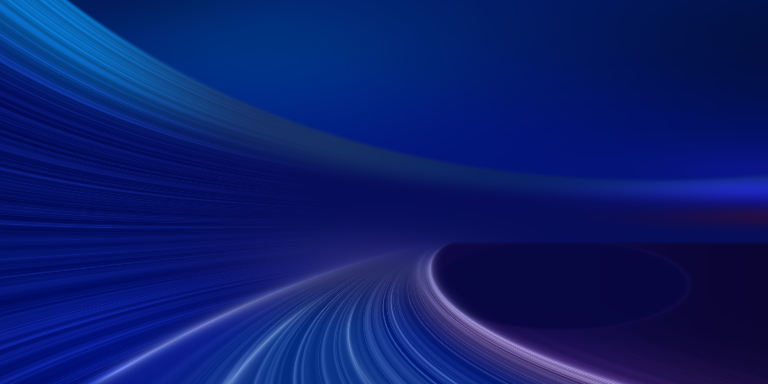
Reproduce this background procedurally as a WebGL 1 fragment shader.

```glsl
precision highp float;

uniform vec2 u_resolution;

float hash(float n) {
  return fract(sin(n * 127.1) * 43758.5453);
}

float noise(float x) {
  float i = floor(x), f = fract(x);
  return mix(hash(i), hash(i + 1.0), f * f * (3.0 - 2.0 * f));
}

// Layered fine lines running along constant values of v
float streaks(float v) {
  float sum = 0.0, freq = 26.0, gain = 0.4;
  for (int i = 0; i < 4; i++) {
    sum += gain * pow(noise(v * freq + float(i) * 19.3), 4.0);
    freq *= 2.0;
    gain *= 0.95;
  }
  return sum;
}

float glow(vec2 p, vec2 center, vec2 size) {
  vec2 d = (p - center) / size;
  return exp(-dot(d, d));
}

float ribbonEdge(float x) {
  float d = (1.7 - x) * (1.7 - x);
  return 0.535 + 0.156 * d + 0.0196 * d * d;
}

vec3 sky(vec2 p) {
  vec3 c = mix(vec3(0.01, 0.075, 0.47), vec3(0.01, 0.1, 0.4), smoothstep(0.6, 0.95, p.y));
  c += vec3(-0.01, 0.1, 0.1) * glow(p, vec2(0.68, 0.84), vec2(0.5, 0.22));
  c *= 1.0 - 0.35 * glow(p, vec2(2.05, 0.87), vec2(0.5, 0.25));
  c *= 1.0 - 0.2 * glow(p, vec2(0.3, 1.03), vec2(0.3, 0.1));
  return c + vec3(0.03, 0.01, 0.1) * glow(p, vec2(2.0, 0.56), vec2(0.3, 0.06));
}

// Sweeping ribbon and the fan of streaks beneath it
vec3 sweep(vec2 p, float edge) {
  float v = (p.y - 0.41) / (edge - 0.41);
  float left = 1.0 - smoothstep(0.1, 1.0, p.x);
  vec3 c = mix(vec3(0.025, 0.05, 0.35), vec3(0.02, 0.075, 0.42), left);
  c += vec3(0.0, 0.02, 0.14) * glow(p, vec2(0.35, 0.05), vec2(0.5, 0.25));

  float lines = streaks(v + 0.02 * sin(p.x * 3.0));
  c += vec3(0.09, 0.16, 0.38) * (lines - 0.26) * left;

  vec3 tint = mix(vec3(0.03, 0.42, 0.74), vec3(0.1, 0.22, 0.47), smoothstep(0.15, 0.7, p.x));
  tint = mix(tint, vec3(0.04, 0.15, 0.46), smoothstep(0.8, 1.4, p.x));
  float body = smoothstep(0.46, 0.86, v);
  c = mix(c, tint * (0.86 + 0.5 * lines * left), body);

  // Violet light and red trace at the far right
  c += vec3(0.09, 0.06, 0.38) * glow(p, vec2(2.05, 0.505), vec2(0.42, 0.036));
  c += vec3(0.12, 0.0, -0.1) * glow(p, vec2(2.08, 0.435), vec2(0.35, 0.025));
  return c;
}

// Dark floor with an oval disk, tinted beside the road
vec3 ground(vec2 p, float side) {
  vec3 c = mix(vec3(0.05, 0.03, 0.27), vec3(0.04, 0.02, 0.2), smoothstep(1.4, 2.0, p.x));
  float low = 1.0 - smoothstep(0.0, 0.23, p.y);
  float lines = streaks(side * 0.8 + 0.3);
  c += vec3(0.24, 0.13, 0.24) * low * exp(-side * 9.0) * (0.6 + 0.6 * lines);
  float r = length((p - vec2(1.463, 0.258)) / vec2(0.335, 0.117));
  float disk = 1.0 - smoothstep(0.94, 1.03, r);
  c = mix(c, vec3(0.025, 0.025, 0.255), disk * 0.85);
  return c + vec3(0.025, 0.02, 0.05) * exp(-abs(r - 0.99) * 50.0) * smoothstep(1.4, 1.75, p.x);
}

// Streaks pouring down between the two bright road edges
vec3 road(float w, float t) {
  float lines = streaks(w * 1.25 + 0.1 * t + 4.0);
  vec3 c = mix(vec3(0.03, 0.1, 0.55), vec3(0.09, 0.25, 0.58), smoothstep(0.05, 0.35, w));
  c = mix(c, vec3(0.06, 0.17, 0.55), smoothstep(0.5, 0.75, w));
  c = mix(c, vec3(0.27, 0.2, 0.45), smoothstep(0.72, 0.95, w));
  c = mix(vec3(0.17, 0.18, 0.42), c, smoothstep(0.06, 0.27, t));
  float amount = smoothstep(0.05, 0.2, t) * smoothstep(0.05, 0.4, w);
  c += vec3(0.34, 0.36, 0.34) * (lines - 0.25) * amount;
  float beams = exp(-abs(w - 0.285 + 0.25 * (t - 0.25)) * 85.0) + 0.6 * exp(-abs(w - 0.525) * 110.0);
  return c + vec3(0.36, 0.36, 0.28) * beams * smoothstep(0.12, 0.24, t);
}

void main() {
  vec2 p = gl_FragCoord.xy / u_resolution.y;
  p.x *= 2.0 * u_resolution.y / u_resolution.x;

  float edge = ribbonEdge(p.x);
  vec3 color = mix(sky(p), sweep(p, edge), smoothstep(-0.004, 0.012, edge - p.y));

  // Road borders as functions of the drop below the horizon
  float t = max(0.375 - p.y, 0.0);
  float leftX = 1.25 - pow(t / 0.375, 0.625);
  float rightX = 1.22 + sqrt(t) * (-0.53 + 2.0 * t + 3.0 * t * t);
  float arc = p.y - 0.375 + 0.375 * pow(max(1.25 - p.x, 0.0), 1.6);
  float side = (p.x - rightX) / (1.0 + 5.0 * t);
  float below = smoothstep(0.0, 0.015, t);

  color += vec3(0.1, 0.08, 0.09) * glow(p, vec2(0.95, 0.32), vec2(0.3, 0.08));
  float w = (p.x - leftX) / max(rightX - leftX, 0.03);
  float inside = smoothstep(0.004, -0.012, arc) * smoothstep(0.004, -0.004, side);
  color = mix(color, road(w, t), inside * smoothstep(0.0, 0.1, t));
  color = mix(color, ground(p, max(side, 0.0)), below * smoothstep(-0.003, 0.005, side));

  // Bright borders
  float arcFade = smoothstep(0.15, 0.35, p.x) * (1.0 - smoothstep(0.5, 1.0, p.x));
  float arcEnd = 1.0 - smoothstep(0.85, 1.22, p.x);
  color += vec3(0.42, 0.42, 0.32) * exp(-abs(arc) * 85.0) * (0.2 + 0.8 * arcFade) * arcEnd;
  float rim = exp(-abs(side) * 150.0) + 0.3 * exp(-abs(side + 0.022) * 130.0);
  color += vec3(0.38, 0.36, 0.38) * rim * smoothstep(0.0, 0.08, t);

  gl_FragColor = vec4(clamp(color, 0.0, 1.0), 1.0);
}
```
